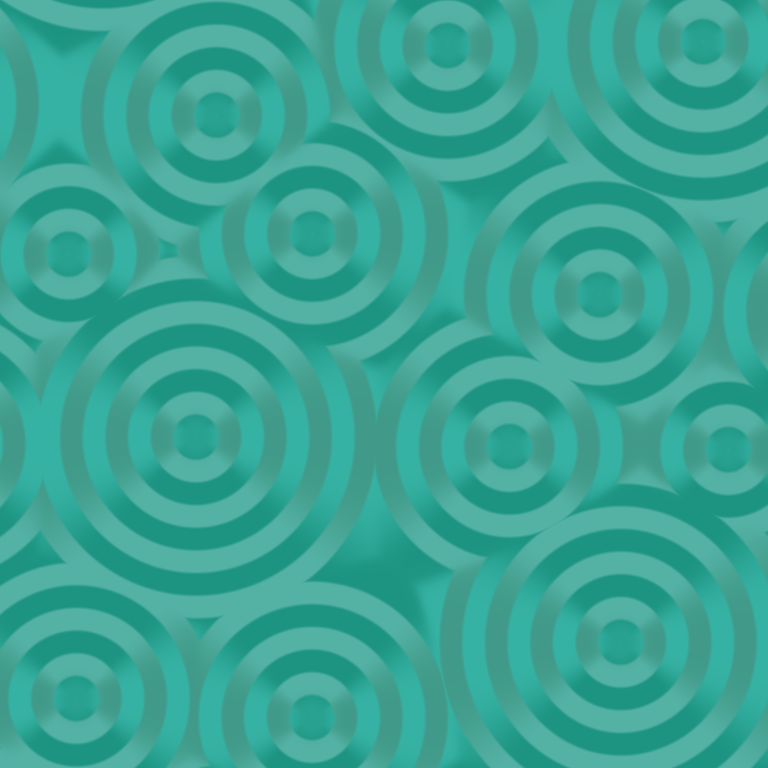
Reproduce this pattern procedurally as a WebGL 2 fragment shader.

```glsl
#version 300 es
precision highp float;

uniform vec2 u_resolution;
out vec4 fragColor;

// Layout, in canvas heights
const vec2 ORIGIN = vec2(-0.10, 0.38);
const vec2 SPACING = vec2(0.34, 0.26);
const float BAND = 0.0295;
const float JITTER = 0.045;
const float PUSH = 0.6;
const float EDGE = 0.0025;
const float SEAM_SHARPNESS = 170.0;

// Sheen: where the side highlight starts and peaks, as |cos(angle)|
const float SHEEN_START = 0.66;
const float SHEEN_PEAK = 0.99;
const float CENTRE_SHEEN = 0.45;

// Colours of the two bands, facing up or down and facing sideways
const vec3 DEEP_TEAL = vec3(0.115, 0.580, 0.508);
const vec3 BRIGHT_TEAL = vec3(0.212, 0.698, 0.642);
const vec3 PALE_GREEN = vec3(0.328, 0.698, 0.648);
const vec3 GREY_GREEN = vec3(0.255, 0.605, 0.537);

const float PI = 3.14159265;

vec2 hash2(vec2 cell) {
    vec3 q = fract(cell.xyx * vec3(0.1031, 0.1030, 0.0973) + 0.37);
    q += dot(q, q.yzx + 33.33);
    return fract((q.xx + q.yz) * q.zy);
}

// Size step of a target: +1 large, -1 small, 0 medium
float sizeStep(vec2 cell) {
    float k = mod(cell.x + 2.0 * cell.y, 6.0);
    return float(k < 0.5) - float(abs(k - 2.0) < 0.5);
}

vec2 latticePoint(vec2 cell) {
    return SPACING * vec2(cell.x + 0.5 * mod(cell.y, 2.0), cell.y);
}

// Staggered lattice, jittered and pushed aside by large neighbours
vec2 targetCentre(vec2 cell) {
    vec2 home = latticePoint(cell);
    vec2 centre = home + JITTER * (hash2(cell) - 0.5);
    for (int j = -1; j <= 1; j++) {
        for (int i = -1; i <= 1; i++) {
            if (i == 0 && j == 0) continue;
            vec2 neighbour = cell + vec2(i, j);
            vec2 away = home - latticePoint(neighbour);
            float dist = length(away);
            float near = 1.0 - smoothstep(0.36, 0.46, dist);
            centre += PUSH * 2.0 * BAND * sizeStep(neighbour) * near * away / dist;
        }
    }
    return centre;
}

// Sideways sheen, calmed towards the middle of a target
float sheen(vec2 offset) {
    float dist = length(offset);
    float side = abs(offset.x) / max(dist, 1e-4);
    float glow = smoothstep(SHEEN_START, SHEEN_PEAK, side);
    return mix(CENTRE_SHEEN, glow, smoothstep(0.3 * BAND, 1.5 * BAND, dist));
}

void main() {
    vec2 p = gl_FragCoord.xy / u_resolution.y + ORIGIN;
    float row = floor(p.y / SPACING.y + 0.5);
    float rim = 1e3;
    float sheenSum = 0.0;
    float weightSum = 0.0;

    // Distance to the nearest rim, with sheen blended across seams
    for (int j = -2; j <= 2; j++) {
        float y = row + float(j);
        float column = floor(p.x / SPACING.x - 0.5 * mod(y, 2.0) + 0.5);
        for (int i = -2; i <= 2; i++) {
            vec2 cell = vec2(column + float(i), y);
            vec2 offset = p - targetCentre(cell);
            float radius = BAND * (5.0 + 2.0 * sizeStep(cell));
            float dist = length(offset) - radius;
            float weight = exp(-SEAM_SHARPNESS * dist);
            rim = min(rim, dist);
            sheenSum += weight * sheen(offset);
            weightSum += weight;
        }
    }
    float glow = sheenSum / weightSum;

    // Alternating bands inside, one pale band outside, deep gaps beyond
    float wave = sin(PI * min(rim / BAND, 1.5));
    float softness = PI * max(EDGE, 0.75 / u_resolution.y) / BAND;
    float pale = smoothstep(-softness, softness, wave);

    vec3 deepBand = mix(DEEP_TEAL, BRIGHT_TEAL, glow);
    vec3 paleBand = mix(PALE_GREEN, GREY_GREEN, glow);
    fragColor = vec4(mix(deepBand, paleBand, pale), 1.0);
}
```
